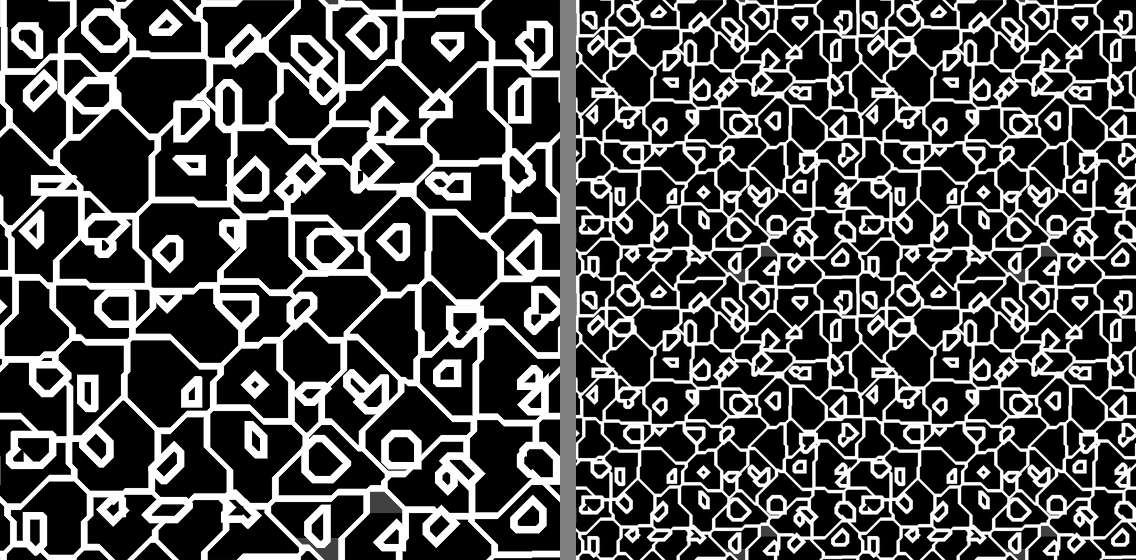
Left: one tile. Right: repeated 2 by 2.
This pattern is drawn by a three.js fragment shader. Its source:

```glsl
// Tiling Manhattan Voronoi net in white on black, with small angular rings scattered over it.
varying vec2 vUv;

const float CELLS = 8.0;          // cells across the canvas
const float NET_WIDTH = 0.097;    // line width of the net, in cells
const float RING_WIDTH = 0.108;   // line width of the rings, in cells
const float SOFTNESS = 0.016;     // width of the smoothed edge, in cells
const float RING_SHARE = 0.88;    // share of cells that hold a ring
const vec3 INK = vec3(0.0);
const vec3 CHALK = vec3(0.995);

// Sine hash of a cell, wrapped so that the canvas tiles.
float hash(vec2 cell, float seed) {
  vec2 wrapped = mod(cell, CELLS);
  return fract(sin(dot(wrapped, vec2(127.1, 311.7)) + seed * 74.7) * 43758.547);
}

vec2 hash2(vec2 cell, float seed) {
  return vec2(hash(cell, seed), hash(cell, seed + 0.5));
}

// 1 below the limit, 0 above it, with a smooth step between.
float below(float value, float limit, float blur) {
  return 1.0 - smoothstep(limit - 0.5 * blur, limit + 0.5 * blur, value);
}

// Difference of the two smallest Manhattan distances to the seed points.
float netGap(vec2 p, float jitter) {
  vec2 base = floor(p);
  float nearest = 9.0;
  float second = 9.0;
  for (int y = -2; y <= 2; y++) {
    for (int x = -2; x <= 2; x++) {
      vec2 cell = base + vec2(float(x), float(y));
      vec2 site = cell + 0.5 + jitter * (hash2(cell, 1.0) - 0.5);
      vec2 offset = abs(p - site);
      float d = offset.x + offset.y;
      second = min(second, max(nearest, d));
      nearest = min(nearest, d);
    }
  }
  return second - nearest;
}

// Irregular octagon: eight sides at 45 degree steps, each at its own reach.
float octagon(vec2 p, vec2 cell, float seed, float minReach, float maxReach) {
  float d = -9.0;
  for (int i = 0; i < 8; i++) {
    float side = float(i);
    float angle = side * 0.785398;
    float reach = mix(minReach, maxReach, hash(cell, seed + side));
    d = max(d, dot(p, vec2(cos(angle), sin(angle))) - reach);
  }
  return d;
}

// Distance to the outer border of the closest ring.
float ringDistance(vec2 p) {
  vec2 base = floor(p);
  float d = 9.0;
  for (int y = -1; y <= 1; y++) {
    for (int x = -1; x <= 1; x++) {
      vec2 cell = base + vec2(float(x), float(y));
      if (hash(cell, 3.0) > RING_SHARE) continue;
      vec2 local = p - cell - mix(vec2(0.25), vec2(0.75), hash2(cell, 5.0));
      d = min(d, octagon(local, cell, 11.0, 0.13, 0.42));
      // A second lobe gives some rings a notch.
      if (hash(cell, 7.0) < 0.3) {
        vec2 shift = 0.5 * (hash2(cell, 8.0) - 0.5);
        d = min(d, octagon(local - shift, cell, 31.0, 0.13, 0.26));
      }
    }
  }
  return d;
}

void main() {
  vec2 p = vUv * CELLS;

  // The gap grows at least twice as fast as the distance from a net line.
  float net = below(netGap(p, 0.8), NET_WIDTH, 2.4 * SOFTNESS);

  // Rings cover the net and keep their inside dark.
  float d = ringDistance(p);
  float outer = below(d, 0.0, SOFTNESS);
  float inner = below(d, -RING_WIDTH, SOFTNESS);
  float white = max(net, outer) * (1.0 - inner);

  gl_FragColor = vec4(mix(INK, CHALK, white), 1.0);
}
```
